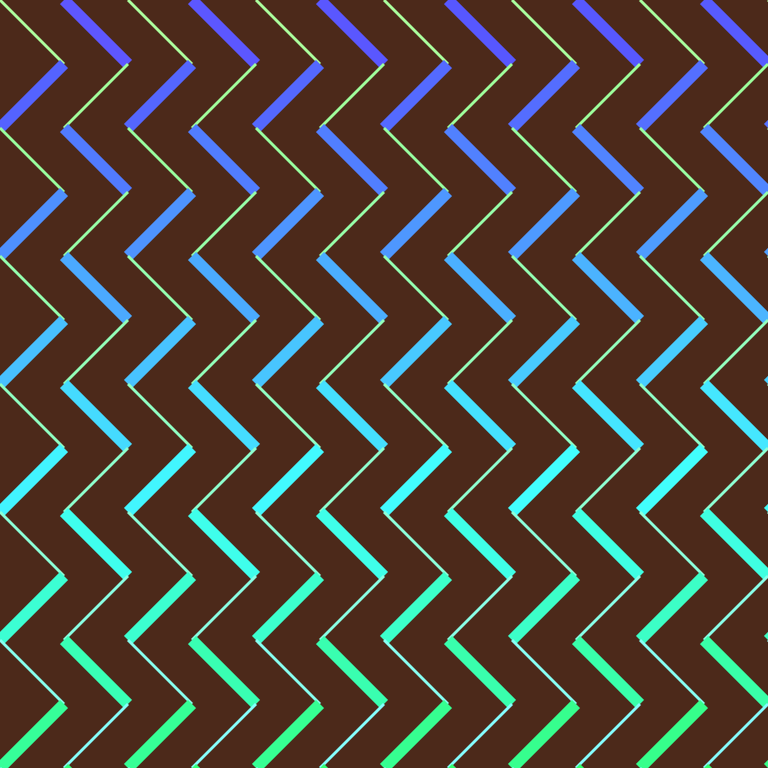
Give the GLSL for this pattern, as a WebGL 1 fragment shader.

```glsl
precision highp float;

uniform vec2 u_resolution;

const float CELLS = 12.0;
const float THICK_WIDTH = 0.18;   // in cells
const float THIN_WIDTH = 0.045;
const vec3 BACKGROUND = vec3(0.298, 0.161, 0.102);

// Hues in degrees, changing per row and slightly per column
const float THICK_HUE = 243.0;
const float THIN_HUE = 110.0;
const vec2 THICK_HUE_STEP = vec2(-0.4, -8.5);
const vec2 THIN_HUE_STEP = vec2(0.3, 6.2);

// Saturation at the top and bottom rows
const vec2 THICK_SATURATION = vec2(0.66, 0.79);
const vec2 THIN_SATURATION = vec2(0.38, 0.48);

vec3 hueColor(float degrees, float saturation) {
    vec3 phase = mod(degrees / 60.0 + vec3(0.0, 4.0, 2.0), 6.0);
    vec3 pure = clamp(abs(phase - 3.0) - 1.0, 0.0, 1.0);
    return mix(vec3(1.0), pure, saturation);
}

// Antialiased coverage of a flat-ended bar through the origin
float barCoverage(vec2 p, vec2 axis, vec2 halfSize, float pixel) {
    vec2 local = vec2(dot(p, axis), dot(p, vec2(-axis.y, axis.x)));
    vec2 edge = clamp((halfSize - abs(local)) / pixel + 0.5, 0.0, 1.0);
    return edge.x * edge.y;
}

void main() {
    vec2 uv = gl_FragCoord.xy / u_resolution;
    vec2 p = CELLS * vec2(uv.x, 1.0 - uv.y);   // rows run downward
    float pixel = CELLS / min(u_resolution.x, u_resolution.y);
    vec3 color = BACKGROUND;

    // Bar ends overhang their cells, so paint the neighbours row by row
    for (int dy = -1; dy <= 1; dy++) {
        for (int dx = -1; dx <= 1; dx++) {
            vec2 cell = floor(p) + vec2(float(dx), float(dy));
            if (min(cell.x, cell.y) < 0.0) continue;

            // Direction flips each row; weight alternates as a checkerboard
            float oddRow = mod(cell.y, 2.0);
            float isThick = mod(cell.x + cell.y + oddRow, 2.0);
            isThick = mix(isThick, 1.0 - isThick, oddRow);
            vec2 axis = sqrt(0.5) * vec2(1.0, 1.0 - 2.0 * oddRow);
            float width = mix(THIN_WIDTH, THICK_WIDTH, isThick);

            float hue = mix(THIN_HUE + dot(cell, THIN_HUE_STEP),
                            THICK_HUE + dot(cell, THICK_HUE_STEP), isThick);
            vec2 range = mix(THIN_SATURATION, THICK_SATURATION, isThick);
            float saturation = mix(range.x, range.y, cell.y / (CELLS - 1.0));

            float coverage = barCoverage(p - cell - 0.5, axis,
                                         vec2(sqrt(0.5), 0.5 * width), pixel);
            color = mix(color, hueColor(hue, saturation), coverage);
        }
    }
    gl_FragColor = vec4(color, 1.0);
}
```
